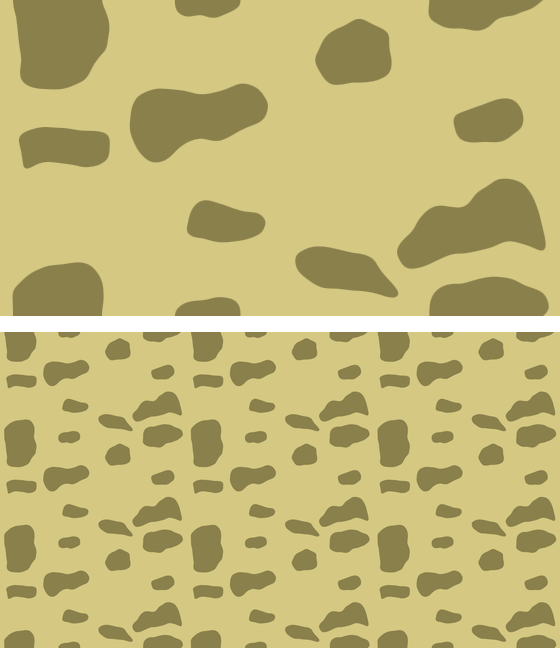
Top: one tile. Bottom: repeated 3 by 3.
Reproduce this pattern procedurally as a Shadertoy shader.

```glsl
const vec3 SAND = vec3(0.832, 0.784, 0.510);
const vec3 OLIVE = vec3(0.538, 0.502, 0.294);
const ivec2 GRID = ivec2(4, 3);   // patch slots across the tile
const float ROUNDNESS = 3.0;      // superellipse exponent
const float UNIT_AREA = 3.53;     // superellipse area for unit half extents

// Integer hash, two values in 0..1
vec2 hash2(ivec2 cell, int seed) {
    uvec2 v = uvec2(cell) * 1664525u + uint(seed) * 747796405u + 1013904223u;
    v.x += v.y * 1664525u;
    v.y += v.x * 1664525u;
    v ^= v >> 16u;
    v.x += v.y * 1664525u;
    v.y += v.x * 1664525u;
    v ^= v >> 16u;
    return vec2(v & 65535u) / 65535.0;
}

// Value noise in -0.5..0.5 that wraps after a whole number of cells
vec2 wrapNoise(vec2 uv, ivec2 cells, int seed) {
    vec2 g = uv * vec2(cells);
    vec2 f = smoothstep(0.0, 1.0, fract(g));
    ivec2 a = ivec2(floor(g)) % cells;
    ivec2 b = (a + 1) % cells;
    vec2 low = mix(hash2(a, seed), hash2(ivec2(b.x, a.y), seed), f.x);
    vec2 high = mix(hash2(ivec2(a.x, b.y), seed), hash2(b, seed), f.x);
    return mix(low, high, f.y) - 0.5;
}

// Negative inside, positive outside
float superellipse(vec2 d, vec2 halfSize) {
    vec2 q = pow(abs(d) / halfSize, vec2(ROUNDNESS));
    return pow(q.x + q.y, 1.0 / ROUNDNESS) - 1.0;
}

// One patch per slot; the size rank is spread evenly over the slots
float patchField(vec2 p, vec2 period, ivec2 slot) {
    int count = GRID.x * GRID.y;
    int rank = ((slot.x * GRID.y + slot.y) * 5 + 1) % count;
    if (rank < 2) return 10.0;    // empty slot

    float t = float(rank - 2) / float(count - 3);
    float huge = pow(t, 12.0);
    float area = 0.0185 + 0.052 * t + 0.076 * huge;
    float ratio = mix(mix(1.2, 2.6, hash2(slot, 3).x), 0.9, huge);
    float halfHeight = sqrt(area / (UNIT_AREA * ratio));

    // Staggered, jittered centre
    vec2 offset = 0.24 * (hash2(slot, 8) - 0.5);
    offset.y += 0.4 * float(slot.x % 2) + 0.25 * huge;
    vec2 centre = (vec2(slot) + 0.5 + offset) * period / vec2(GRID);

    // Nearest repeat of the patch
    vec2 d = p - centre;
    d -= period * round(d / period);
    return superellipse(d, halfHeight * vec2(ratio, 1.0));
}

void mainImage(out vec4 fragColor, in vec2 fragCoord) {
    vec2 uv = fragCoord / iResolution.xy;
    vec2 period = vec2(iResolution.x / iResolution.y, 1.0);

    // Broad bends and notches, then small dents
    vec2 p = uv * period;
    p += 0.13 * wrapNoise(uv, ivec2(11, 6), 21);
    p += 0.018 * wrapNoise(uv, ivec2(28, 16), 34);

    // Union of all patches
    float field = 10.0;
    for (int y = 0; y < GRID.y; y++)
        for (int x = 0; x < GRID.x; x++)
            field = min(field, patchField(p, period, ivec2(x, y)));

    // Crisp, antialiased outline
    float cover = clamp(0.5 - field / max(fwidth(field), 1e-5), 0.0, 1.0);
    fragColor = vec4(mix(SAND, OLIVE, cover), 1.0);
}
```
